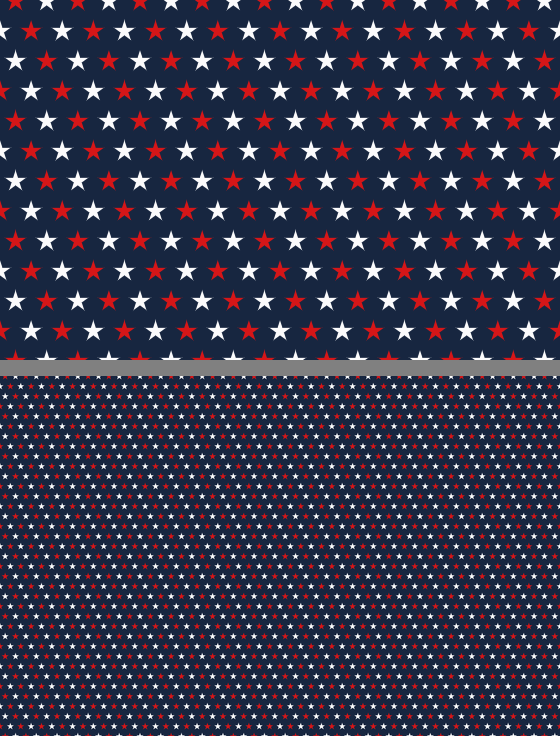
Top: one tile. Bottom: repeated 3 by 3.
Give the GLSL for this pattern, as a WebGL 1 fragment shader.

```glsl
precision highp float;

uniform vec2 u_resolution;

const float COLUMNS = 18.0;        // stars across, even so colours wrap
const float ROWS = 12.0;           // rows down, a multiple of 4 so shifts wrap
const float ROW_SHIFT = 0.5;       // sideways step per row, in columns
const float ROW_OFFSET = 0.04;     // downward nudge of all rows, in rows
const float STAR_RADIUS = 0.352;   // centre to tip, in columns
const float EDGE_SOFTNESS = 0.65;  // half width of the smoothed edge, in pixels

const vec3 NAVY = vec3(0.09, 0.15, 0.25);
const vec3 WHITE = vec3(0.985, 0.985, 0.99);
const vec3 RED = vec3(0.84, 0.088, 0.095);

const float PI = 3.14159;

// Signed distance to the edge lines of a five-pointed star, tip upward
float starDistance(vec2 p, float radius) {
  float sector = 2.0 * PI / 5.0;
  float angle = abs(mod(atan(p.x, p.y) + 0.5 * sector, sector) - 0.5 * sector);
  vec2 folded = length(p) * vec2(cos(angle), sin(angle));
  vec2 edgeNormal = vec2(cos(sector), sin(sector));
  return dot(folded, edgeNormal) - radius * edgeNormal.x;
}

void main() {
  vec2 uv = gl_FragCoord.xy / u_resolution;

  // Rows counted from the top, each shifted by half a column
  float down = (1.0 - uv.y) * ROWS - ROW_OFFSET;
  float row = floor(down + 0.5);
  float across = uv.x * COLUMNS - ROW_SHIFT * (row - 1.0);
  float column = floor(across + 0.5);

  // Position relative to the star centre, in column widths
  float rowHeight = (u_resolution.y / ROWS) / (u_resolution.x / COLUMNS);
  vec2 local = vec2(across - column, (row - down) * rowHeight);

  // Alternating colours along each row
  vec3 starColor = mix(WHITE, RED, mod(column, 2.0));

  float softness = EDGE_SOFTNESS * COLUMNS / u_resolution.x;
  float coverage = 1.0 - smoothstep(-softness, softness, starDistance(local, STAR_RADIUS));

  gl_FragColor = vec4(mix(NAVY, starColor, coverage), 1.0);
}
```
